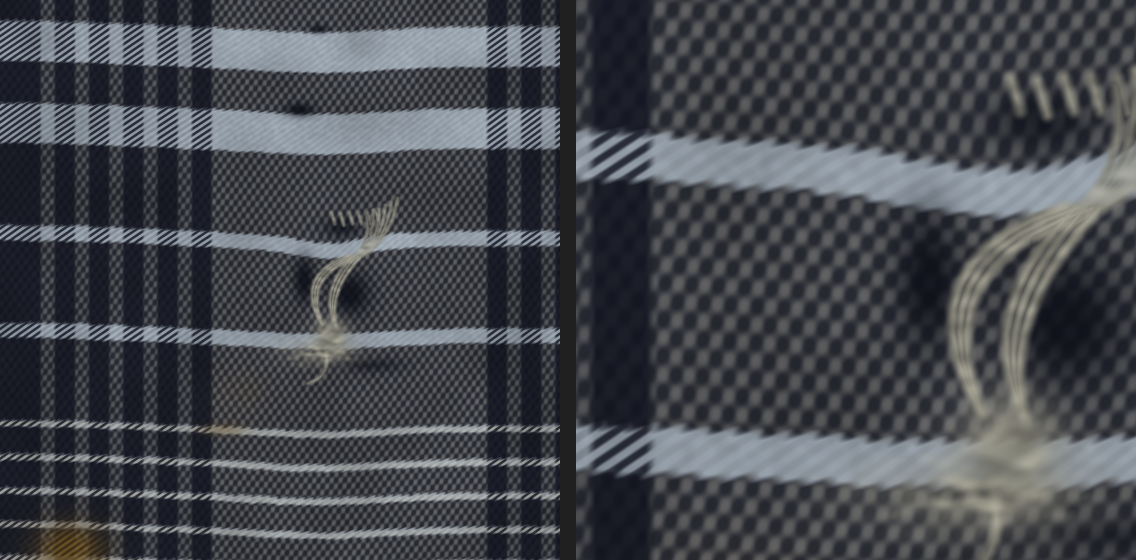
Left, the full canvas; right, a detail of the centre.
This texture is drawn by a WebGL 2 fragment shader. Its source:

```glsl
#version 300 es
precision highp float;
uniform vec2 u_resolution;
out vec4 fragColor;

const float TAU = 6.2831853;
const vec3 NAVY = vec3(0.07, 0.08, 0.125);
const vec3 DARK_WEFT = vec3(0.11, 0.12, 0.155);
const vec3 GREY_WARP = vec3(0.42, 0.42, 0.42);
const vec3 PALE_BLUE = vec3(0.59, 0.63, 0.67);
const vec3 WHITE_YARN = vec3(0.66, 0.66, 0.64);
const vec3 FRAY = vec3(0.61, 0.60, 0.54);
const vec3 OCHRE = vec3(0.42, 0.31, 0.12);
const vec2 TWILL_FREQ = vec2(64.0, 90.0);
const vec2 DOT_RISE = vec2(64.0, 50.0);
const vec2 DOT_FALL = vec2(64.0, -42.0);
const float DOT_LEAN = 0.58;
const float PANEL_CENTER = 0.624;
const float PANEL_HALF = 0.246;
const float STRIPE_START = 0.048;
const float STRIPE_PITCH = 0.0612;
const float STRIPE_HALF = 0.0125;
const float WIDE_HALF = 0.036;
const float MEDIUM_HALF = 0.0135;
const float LINE_HALF = 0.006;
const float LINE_START = 0.755;
const float LINE_PITCH = 0.0602;
const float SOFT = 0.0035;

float hash(vec2 p) {
  vec3 q = fract(vec3(p.xyx) * 0.1031);
  q += dot(q, q.yzx + 33.33);
  return fract((q.x + q.y) * q.z);
}

float noise(vec2 p) {
  vec2 i = floor(p), f = fract(p);
  f = f * f * (3.0 - 2.0 * f);
  return mix(mix(hash(i), hash(i + vec2(1, 0)), f.x),
             mix(hash(i + vec2(0, 1)), hash(i + vec2(1, 1)), f.x), f.y);
}

float blob(vec2 p, vec2 center, vec2 radius) {
  vec2 d = (p - center) / radius;
  return exp(-dot(d, d));
}

float band(float d, float halfWidth) {
  float soft = max(SOFT, 1.0 / u_resolution.y);
  return 1.0 - smoothstep(halfWidth - soft, halfWidth + soft, abs(d));
}

float segment(vec2 p, vec2 a, vec2 b) {
  vec2 v = b - a;
  return length(p - a - v * clamp(dot(p - a, v) / dot(v, v), 0.0, 1.0));
}

// Distance to a quadratic curve
float strand(vec2 p, vec2 a, vec2 b, vec2 c) {
  float d = 1.0;
  vec2 last = a;
  for (int i = 1; i <= 10; i++) {
    float t = float(i) / 10.0;
    vec2 next = mix(mix(a, b, t), mix(b, c, t), t);
    d = min(d, segment(p, last, next));
    last = next;
  }
  return d;
}

// Weft sags across the panel and puckers at the tear
float sag(vec2 p) {
  return 0.010 * smoothstep(0.0, 0.42, p.x)
       + 0.011 * blob(p, vec2(0.57, p.y), vec2(0.16, 1.0))
       + 0.013 * blob(p, vec2(0.59, 0.45), vec2(0.07, 0.05));
}

vec3 cloth(vec2 p) {
  vec2 q = p - vec2(0.0, sag(p));
  float drift = 0.35 * noise(p * 8.0);
  float wave = cos(TAU * (dot(q, TWILL_FREQ) + drift));
  float twill = smoothstep(-0.8, 0.9, wave);

  // Staggered dots where pale warp rises over dark weft
  float lattice = mix(cos(TAU * (dot(q, DOT_FALL) + drift)),
                      cos(TAU * (dot(q, DOT_RISE) + drift)), DOT_LEAN);
  float dots = 0.12 + 0.7 * smoothstep(-0.75, 1.0, lattice);

  // Warp: a wide panel flanked by mirrored stripes
  float outside = abs(q.x - PANEL_CENTER) - PANEL_HALF;
  float k = clamp(round((outside - STRIPE_START) / STRIPE_PITCH), 0.0, 4.0);
  float panel = 1.0 - smoothstep(-0.004, 0.004, outside);
  float stripe = band(outside - STRIPE_START - k * STRIPE_PITCH, STRIPE_HALF);
  float paleWarp = max(panel, stripe * 0.85);

  // Weft: two wide bands, two medium bands, a run of thin lines
  float y = q.y + 0.0014 * wave + 0.003 * (noise(p * 60.0) - 0.5);
  float wide = max(band(y - 0.073, WIDE_HALF), band(y - 0.219, WIDE_HALF));
  float medium = max(band(y - 0.415, MEDIUM_HALF), band(y - 0.589, MEDIUM_HALF));
  float n = clamp(round((y - LINE_START) / LINE_PITCH), 0.0, 4.0);
  float thin = band(y - LINE_START - n * LINE_PITCH, LINE_HALF);
  float lightWeft = max(max(wide, medium), thin);

  vec3 weft = mix(DARK_WEFT, mix(PALE_BLUE, WHITE_YARN, thin), lightWeft);
  vec3 warp = mix(NAVY, mix(GREY_WARP, PALE_BLUE * 0.92, lightWeft), paleWarp);
  vec3 color = mix(weft, warp, mix(dots, 0.1 + 0.75 * twill, lightWeft));
  color *= 0.88 + 0.18 * noise(p * 14.0) + 0.08 * noise(p * 150.0);

  // Ochre stains held by the raised threads
  float stain = blob(p, vec2(0.125, 0.985), vec2(0.06, 0.05))
              + 0.45 * blob(p, vec2(0.40, 0.767), vec2(0.04, 0.012))
              + 0.15 * blob(p, vec2(0.43, 0.70), vec2(0.05, 0.04));
  return mix(color, OCHRE * (0.65 + 0.5 * twill), clamp(stain * 0.9, 0.0, 0.8));
}

vec3 addTear(vec3 color, vec2 p) {
  // Holes and shadows
  float hole = blob(p, vec2(0.625, 0.525), vec2(0.035, 0.04))
             + blob(p, vec2(0.543, 0.50), vec2(0.018, 0.04))
             + 0.8 * blob(p, vec2(0.61, 0.405), vec2(0.032, 0.018))
             + blob(p, vec2(0.535, 0.196), vec2(0.025, 0.012))
             + 0.8 * blob(p, vec2(0.57, 0.052), vec2(0.016, 0.008))
             + 0.6 * blob(p, vec2(0.66, 0.652), vec2(0.06, 0.013));
  color = mix(color, NAVY * 0.8, clamp(hole, 0.0, 0.9));

  // Knot and fluff
  float fibres = noise(vec2(p.x * 60.0 + p.y * 90.0, p.y * 120.0 - p.x * 40.0));
  float fluff = blob(p, vec2(0.572, 0.63), vec2(0.06, 0.022)) * (0.35 + 0.6 * fibres)
              + blob(p, vec2(0.592, 0.598), vec2(0.028, 0.027));
  color = mix(color, FRAY * (0.7 + 0.4 * fibres), clamp(fluff, 0.0, 0.9));

  // Loose strands, split tips and short broken ends
  float d = 1.0, ends = 1.0;
  for (int i = 0; i < 6; i++) {
    float f = float(i), r = hash(vec2(f, 7.0));
    float side = mod(f, 2.0), spread = 0.004 * (f - 2.5);
    d = min(d, strand(p, vec2(0.575 + 0.025 * side, 0.58),
                      vec2(0.533 + 0.042 * side + spread, 0.49 + 0.03 * side),
                      vec2(0.635 + spread, 0.452 + 0.008 * r)));
    vec2 tip = vec2(0.655 + 0.011 * f, 0.392 - 0.006 * f - 0.012 * r);
    ends = min(ends, strand(p, vec2(0.60 + 0.01 * r, 0.475), vec2(0.665 + 0.006 * f, 0.45), tip));
    vec2 stub = vec2(0.592 + 0.016 * f, 0.375 + 0.008 * r);
    ends = min(ends, segment(p, stub, stub + vec2(0.006, 0.02)));
  }
  ends = min(ends, strand(p, vec2(0.58, 0.62), vec2(0.595, 0.67), vec2(0.55, 0.685)));
  float yarn = max(0.9 * band(d, 0.003), 0.8 * band(ends, 0.0028));
  return mix(color, FRAY * (0.75 + 0.4 * fibres), yarn);
}

void main() {
  vec2 p = gl_FragCoord.xy / u_resolution;
  p.y = 1.0 - p.y;
  fragColor = vec4(addTear(cloth(p), p), 1.0);
}
```
